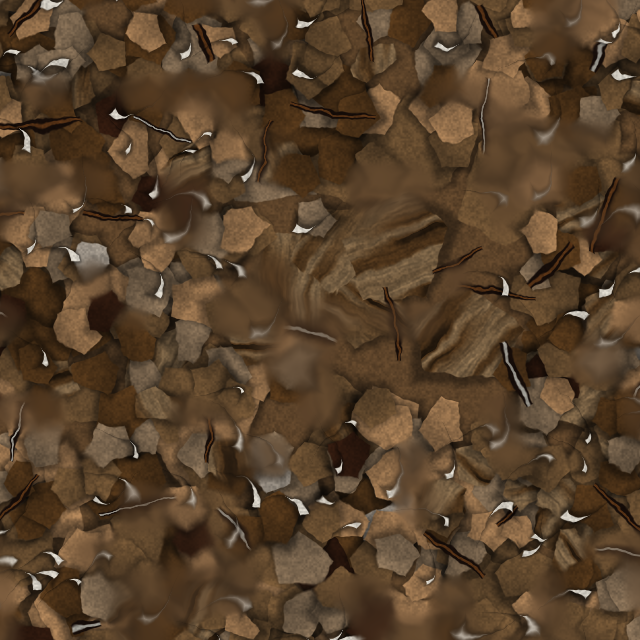
Reproduce this texture procedurally as a WebGL 1 fragment shader.

```glsl
precision highp float;
// Layered brown bark flakes with ridged fibre slabs, dark seams, pale shards and soft blurred spots.
uniform vec2 u_resolution;

float hash(vec2 p) {
  vec3 q = fract(p.xyx * 0.1031);
  q += dot(q, q.yzx + 33.33);
  return fract((q.x + q.y) * q.z);
}

vec2 hash2(vec2 p) {
  return vec2(hash(p + 3.7), hash(p + 41.9));
}

float noise(vec2 p) {
  vec2 i = floor(p), f = fract(p);
  f = f * f * (3.0 - 2.0 * f);
  return mix(mix(hash(i), hash(i + vec2(1, 0)), f.x),
             mix(hash(i + vec2(0, 1)), hash(i + vec2(1, 1)), f.x), f.y);
}

float fbm(vec2 p) {
  float sum = 0.0, gain = 0.5;
  for (int i = 0; i < 4; i++) {
    sum += gain * noise(p);
    p = p * 2.03 + 17.1;
    gain *= 0.5;
  }
  return sum / 0.9375;
}

vec2 rotate(vec2 p, float a) {
  float c = cos(a), s = sin(a);
  return vec2(c * p.x - s * p.y, s * p.x + c * p.y);
}

vec3 barkTone(float t) {
  if (t < 0.36) return vec3(0.39, 0.29, 0.18);
  if (t < 0.57) return vec3(0.29, 0.19, 0.09);
  if (t < 0.75) return vec3(0.47, 0.39, 0.30);
  if (t < 0.94) return vec3(0.57, 0.43, 0.29);
  if (t < 0.985) return vec3(0.17, 0.09, 0.05);
  return vec3(0.64, 0.60, 0.55);
}

// 1 inside the large fibrous area, 0 outside
float slabZone(vec2 p) {
  return 1.0 - smoothstep(0.17, 0.23, length(p - vec2(0.63, 0.54)) + 0.08 * (noise(p * 9.0) - 0.5));
}

vec3 ridges(vec2 q, vec2 key) {
  float band = noise(vec2(q.x * 7.0, q.y * 85.0) + key * 3.1);
  float fibre = noise(vec2(q.x * 45.0, q.y * 280.0) + key);
  vec3 c = mix(vec3(0.27, 0.18, 0.09), vec3(0.46, 0.37, 0.26), smoothstep(0.15, 0.7, band));
  return c * (0.82 + 0.34 * fibre) * (1.0 - 0.55 * smoothstep(0.2, 0.08, band));
}

// One jittered grid of overlapping five-sided flakes
void addFlakes(inout vec3 color, vec2 p, float cell, float seed, float blur) {
  float soft = mix(0.0015, 0.02, blur);
  for (int j = -1; j <= 1; j++) for (int i = -1; i <= 1; i++) {
    vec2 id = floor(p / cell) + vec2(i, j);
    vec2 key = id + seed * 19.0 + 60.0;
    vec2 center = (id + hash2(key)) * cell;
    vec2 q = p - center;
    float zone = slabZone(center);
    if (length(q) > cell || hash(key + 7.3) < 0.2 || (cell < 0.12 && zone > 0.4)) continue;
    q = rotate(q, 6.283 * hash(key + 11.7));
    float d = -1.0;
    for (int k = 0; k < 5; k++) {
      float a = 1.2566 * float(k);
      d = max(d, dot(q, vec2(cos(a), sin(a))) - cell * mix(0.27, 0.56, hash(key + a * 13.0)));
    }
    vec3 flake = barkTone(hash(key + 23.1));
    flake *= 0.96 + 0.35 * q.x / cell + 0.16 * (noise(q * 40.0 + key) - 0.5);
    if (zone > 0.4 || hash(key + 31.0) < 0.1) flake = ridges(q, key);
    color *= 1.0 - 0.4 * (1.0 - smoothstep(-0.004, 0.012, d + 0.15 * q.x));
    color = mix(color, flake, 1.0 - smoothstep(-soft, soft, d));
  }
}

// Dark layered seams, some with a pale core
void addSeams(inout vec3 color, vec2 p, float blur) {
  float cell = 0.145, soft = mix(0.0015, 0.012, blur);
  for (int j = -1; j <= 1; j++) for (int i = -1; i <= 1; i++) {
    vec2 id = floor(p / cell) + vec2(i, j), key = id + 211.0;
    if (hash(key) > 0.5) continue;
    vec2 q = rotate(p - (id + hash2(key)) * cell, 6.283 * hash(key + 5.0));
    q.y += 3.0 * (hash(key + 2.0) - 0.5) * q.x * q.x;
    float halfLength = mix(0.022, 0.065, hash(key + 8.0));
    float width = mix(0.005, 0.012, hash(key + 13.0));
    float d = max(abs(q.y) - width * (1.0 - 0.5 * abs(q.x) / halfLength), abs(q.x) - halfLength);
    vec3 core = hash(key + 17.0) < 0.25 ? vec3(0.58, 0.57, 0.54) : vec3(0.33, 0.19, 0.08);
    float line = 1.0 - smoothstep(0.1, 0.4, abs(q.y / width + 0.4 * (noise(q * 60.0 + key) - 0.5)));
    color = mix(color, mix(vec3(0.08, 0.045, 0.03), core, line), 1.0 - smoothstep(-soft, soft, d));
  }
}

// Small curved white splinters, each casting a shadow
void addShards(inout vec3 color, vec2 p, float blur) {
  float cell = 0.06, soft = mix(0.0012, 0.008, blur);
  for (int j = -1; j <= 1; j++) for (int i = -1; i <= 1; i++) {
    vec2 id = floor(p / cell) + vec2(i, j), key = id + 347.0;
    vec2 center = (id + hash2(key)) * cell;
    if (hash(key) > 0.36 - 0.26 * slabZone(center)) continue;
    vec2 q = rotate(p - center, (hash(key + 9.0) - 0.5) * 4.0);
    float size = mix(0.009, 0.022, hash(key + 4.0));
    q.x += 0.4 * q.y * q.y / size;
    float d = max(abs(q.x) - 0.22 * (size - q.y), -q.y - size * (0.7 + 0.4 * q.x / size));
    color *= 1.0 - 0.45 * (1.0 - smoothstep(0.0, 0.01, d + 0.3 * q.x));
    color = mix(color, vec3(0.82, 0.80, 0.76) - 6.0 * abs(q.x), 1.0 - smoothstep(-soft, soft, d));
  }
}

void main() {
  vec2 uv = gl_FragCoord.xy / min(u_resolution.x, u_resolution.y);
  float blur = smoothstep(0.5, 0.78, noise(uv * 14.0 + 5.0));
  vec2 p = uv + 0.018 * (vec2(fbm(uv * 28.0), fbm(uv * 28.0 + 71.0)) - 0.5);

  vec3 color = vec3(0.36, 0.26, 0.16);
  addFlakes(color, p, 0.15, 1.0, blur);
  addFlakes(color, p, 0.105, 2.0, blur);
  addFlakes(color, p, 0.085, 3.0, blur);
  addFlakes(color, p, 0.07, 4.0, blur);
  addSeams(color, p, blur);
  addShards(color, p, blur);

  // Fine grain fades out in the soft spots
  float grain = 0.6 * noise(uv * 330.0) + 0.4 * noise(uv * 150.0 + 9.0) - 0.5;
  color *= 1.0 + 0.36 * grain * (1.0 - blur);
  color = mix(color, vec3(0.36, 0.26, 0.17), 0.4 * blur);
  gl_FragColor = vec4(clamp(color, 0.0, 1.0), 1.0);
}
```
